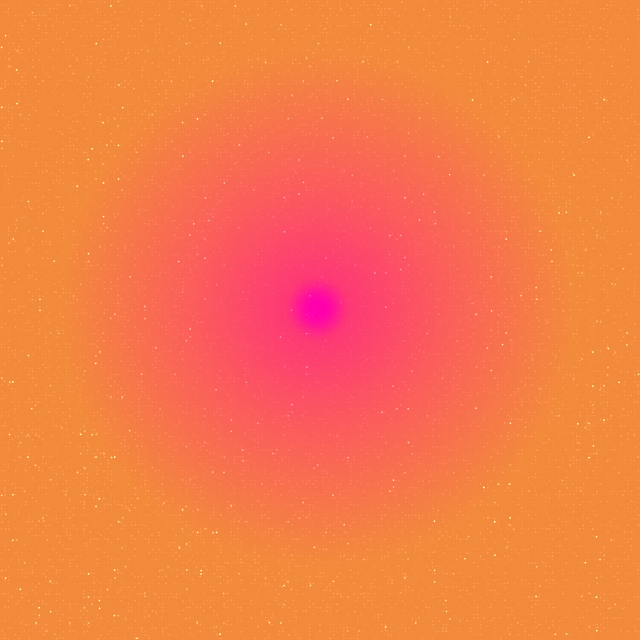
This background is drawn by a WebGL 2 fragment shader. Its source:

```glsl
#version 300 es
precision highp float;

uniform vec2 u_resolution;
out vec4 fragColor;

#define GLOW_CENTER vec2(0.496, 0.518)
#define CORE_RADIUS 0.056
#define CORAL_RADIUS 0.19
#define GLOW_RADIUS 0.40
#define MAGENTA vec3(1.0, 0.0, 0.67)
#define PINK vec3(0.99, 0.23, 0.45)
#define CORAL vec3(0.985, 0.36, 0.36)
#define ORANGE vec3(0.95, 0.54, 0.235)
#define STAR_CELLS 170.0
#define STAR_RADIUS 0.0022
#define STAR_GAIN 0.7
#define DUST_GAIN 0.12

float hash(vec2 p) {
    return fract(sin(dot(p, vec2(127.1, 311.7))) * 43758.5453);
}

// Radial ramp: magenta core, pink, coral, then orange
vec3 glow(float r) {
    vec3 color = mix(PINK, CORAL, smoothstep(0.0, 1.0, 0.5) * 2.0
        * clamp((r - CORE_RADIUS) / (CORAL_RADIUS - CORE_RADIUS), 0.0, 1.0));
    color = mix(color, ORANGE, clamp((r - CORAL_RADIUS) / (GLOW_RADIUS - CORAL_RADIUS), 0.0, 1.0));
    return mix(MAGENTA, color, smoothstep(0.008, CORE_RADIUS, r));
}

// One jittered soft dot per cell; high sharpness leaves few bright dots
float dots(vec2 uv, float cells, float sharpness, float seed) {
    vec2 grid = uv * cells;
    vec2 id = floor(grid) + seed;
    vec2 jitter = vec2(hash(id + 17.3), hash(id + 41.9));
    vec2 offset = fract(grid) - mix(vec2(0.38), vec2(0.62), jitter);
    float shape = 1.0 - smoothstep(0.0, STAR_RADIUS, length(offset) / cells);
    return shape * pow(hash(id), sharpness);
}

void main() {
    float side = min(u_resolution.x, u_resolution.y);
    vec2 uv = (gl_FragCoord.xy - 0.5 * u_resolution) / side + 0.5;
    float r = length(uv - GLOW_CENTER);

    vec3 color = glow(r);

    // Fine dust and sparse bright stars, a little stronger away from the core
    float fade = mix(0.6, 1.0, smoothstep(0.05, 0.4, r));
    float sparkle = STAR_GAIN * dots(uv, STAR_CELLS, 70.0, 3.0)
                  + DUST_GAIN * dots(uv, STAR_CELLS * 1.1, 5.0, 71.0);
    color += sparkle * fade;

    fragColor = vec4(min(color, 1.0), 1.0);
}
```
